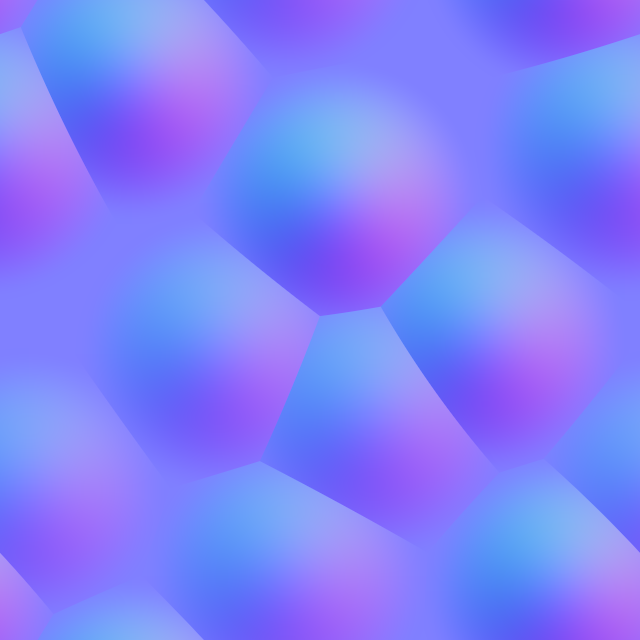
Write a Shadertoy shader that draws this texture map.

```glsl
// Tangent-space normal map of soft round domes scattered over flat ground.
// Domes sit on a jittered diagonal lattice that wraps, one site left bare;
// the highest one wins at each point, leaving curved creases in between.

const int   SITES      = 10;                      // lattice sites per tile
const int   BARE_SITE  = 6;                       // site without a dome
const vec2  ORIGIN     = vec2(0.12, 0.31);        // position of the first site
const vec2  STEP       = vec2(0.1, 0.6);          // from site to site, whole after ten
const float JITTER     = 0.15;                    // how far a centre may roam
const vec2  RADIUS     = vec2(0.222, 0.238);      // smallest and largest dome radius
const vec2  STEEPNESS  = vec2(0.165, 0.27);       // height over radius, lowest and highest
const vec3  HASH_STEPS = vec3(0.41, 0.27, 0.81);  // change these to reshuffle

// Quadratic hash: three scattered values in 0..1 for a site.
vec3 hashSite(int site) {
    return fract(float(site * site) * HASH_STEPS);
}

// Shortest offset between two points on the wrapping tile.
vec2 wrapOffset(vec2 offset) {
    return fract(offset + 0.5) - 0.5;
}

// Dome (1 - t^2)^3 around the origin: xy = gradient, z = height.
vec3 dome(vec2 offset, float radius, float height) {
    float rise = max(1.0 - dot(offset, offset) / (radius * radius), 0.0);
    vec2 gradient = -6.0 * height * rise * rise * offset / (radius * radius);
    return vec3(gradient, height * rise * rise * rise);
}

vec3 slopeNormal(vec2 gradient) {
    return normalize(vec3(-gradient, 1.0));
}

// Unit normal of the surface, with the crease between the two top domes smoothed.
vec3 surfaceNormal(vec2 uv, float pixel) {
    vec3 top = vec3(0.0), second = vec3(0.0);

    for (int site = 0; site < SITES; site++) {
        if (site == BARE_SITE) continue;
        vec3 rnd = hashSite(site);
        vec2 centre = ORIGIN + STEP * float(site) + JITTER * (rnd.xy - 0.5);
        float radius = mix(RADIUS.x, RADIUS.y, rnd.y);
        float height = radius * mix(STEEPNESS.x, STEEPNESS.y, rnd.z);
        vec3 d = dome(wrapOffset(uv - centre), radius, height);
        if (d.z > top.z) { second = top; top = d; }
        else if (d.z > second.z) second = d;
    }

    // Height gap over slope gap is the distance to the crease.
    float slopeGap = max(length(top.xy - second.xy), 1e-4);
    float creaseDistance = (top.z - second.z) / slopeGap;
    float topShare = clamp(0.5 + creaseDistance / pixel, 0.5, 1.0);
    return normalize(mix(slopeNormal(second.xy), slopeNormal(top.xy), topShare));
}

void mainImage(out vec4 fragColor, in vec2 fragCoord) {
    vec2 uv = fragCoord / iResolution.xy;
    float pixel = 1.0 / min(iResolution.x, iResolution.y);
    fragColor = vec4(0.5 + 0.5 * surfaceNormal(uv, pixel), 1.0);
}
```
